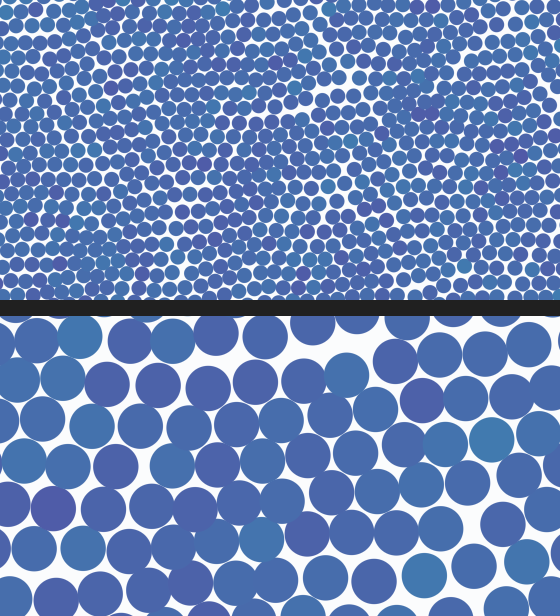
Top, the full canvas; bottom, a detail of the centre.
Write a WebGL 2 fragment shader that draws this pattern.

```glsl
#version 300 es
precision highp float;

uniform vec2 u_resolution;
out vec4 outColor;

// Lengths are in canvas heights
const float DOT_RADIUS = 0.0252;
const vec2  SPACING = vec2(0.0512, 0.0476);
const float ROW_TILT = 0.09;
const float JITTER = 0.009;
const float GRAIN_SCALE = 4.5;
const float GRAIN_SLIP = 0.017;
const float WARP_SIZE = 0.011;
const float MIN_DISTANCE = 1.96 * DOT_RADIUS;
const float HUE_SPREAD = 0.36;
const vec3  PAPER = vec3(0.985, 0.99, 0.993);
const vec3  VIOLET = vec3(0.315, 0.350, 0.655);
const vec3  TEAL = vec3(0.250, 0.485, 0.690);

vec3 hash3(vec2 p) {
    vec3 q = fract(p.xyx * vec3(0.1031, 0.1030, 0.0973));
    q += dot(q, q.yxz + 33.33);
    return fract((q.xxy + q.yzz) * q.zyx);
}

// Smooth bending of the rows
vec2 warp(vec2 p) {
    return WARP_SIZE * vec2(
        sin(8.0 * p.y + 3.0 * p.x + 1.0) + 0.4 * sin(17.0 * p.y - 6.0 * p.x),
        sin(9.0 * p.x + 4.0 * p.y) + 0.5 * sin(15.0 * p.x - 9.0 * p.y + 2.0));
}

// Cellular noise: every dot in one grain slips the same way
vec2 grainSlip(vec2 p) {
    vec2 cell = floor(p * GRAIN_SCALE);
    vec2 slip = vec2(0.0);
    float nearest = 9.0;
    for (int y = -1; y <= 1; y++)
    for (int x = -1; x <= 1; x++) {
        vec2 neighbour = cell + vec2(x, y);
        vec3 random = hash3(neighbour + 71.0);
        vec2 toSeed = neighbour + random.xy - p * GRAIN_SCALE;
        float d = dot(toSeed, toSeed);
        if (d < nearest) {
            nearest = d;
            slip = random.zx - 0.5;
        }
    }
    return GRAIN_SLIP * slip;
}

float rowOffset(float row) {
    return 0.5 * mod(row, 2.0);
}

// Loose position of a dot, before it is pushed by its neighbours
vec2 loosePosition(vec2 id) {
    vec2 base = (id + vec2(rowOffset(id.y), 0.0)) * SPACING;
    vec2 jitter = JITTER * (hash3(id + 137.0).xy - 0.5);
    return base + warp(base) + grainSlip(base) + jitter;
}

// Push a dot away from neighbours that come too close
vec2 relax(vec2 id, vec2 center) {
    vec2 push = vec2(0.0);
    for (int y = -1; y <= 1; y++)
    for (int x = -1; x <= 1; x++) {
        if (x == 0 && y == 0) continue;
        // Adjacent rows are staggered, so follow the stagger sideways
        vec2 away = center - loosePosition(id + vec2(x, y));
        float d = max(length(away), 0.0001);
        push += 0.5 * max(MIN_DISTANCE - d, 0.0) * away / d;
    }
    return center + push;
}

vec3 dotColor(vec2 id, vec2 center) {
    float spread = dot(hash3(id + 311.0), vec3(1.0)) - 1.5;
    float drift = 0.05 * sin(5.0 * center.x + 1.0) * sin(6.0 * center.y);
    float cornerGlow = 0.25 * (1.0 - smoothstep(0.0, 0.55, length(center - vec2(0.0, 0.95))));
    float hue = 0.5 + HUE_SPREAD * spread + drift + cornerGlow;
    return mix(VIOLET, TEAL, clamp(hue, 0.0, 1.0));
}

void main() {
    float pixel = 1.0 / u_resolution.y;
    vec2 p = gl_FragCoord.xy * pixel;
    float c = cos(ROW_TILT), s = sin(ROW_TILT);
    vec2 tilted = mat2(c, -s, s, c) * p;

    // Undo the warp to find the lattice cell
    vec2 flatPoint = tilted;
    for (int i = 0; i < 4; i++) flatPoint = tilted - warp(flatPoint);
    float row = round(flatPoint.y / SPACING.y);

    // Paint the dots around this point
    vec3 color = PAPER;
    for (int y = -1; y <= 1; y++)
    for (int x = -1; x <= 1; x++) {
        float dotRow = row + float(y);
        float column = round(flatPoint.x / SPACING.x - rowOffset(dotRow));
        vec2 id = vec2(column + float(x), dotRow);
        vec2 center = loosePosition(id);
        if (distance(tilted, center) > 1.8 * DOT_RADIUS) continue;
        center = relax(id, center);
        float edge = distance(tilted, center) - DOT_RADIUS;
        float cover = 1.0 - smoothstep(-0.7 * pixel, 0.7 * pixel, edge);
        color = mix(color, dotColor(id, center), cover);
    }
    outColor = vec4(color, 1.0);
}
```
